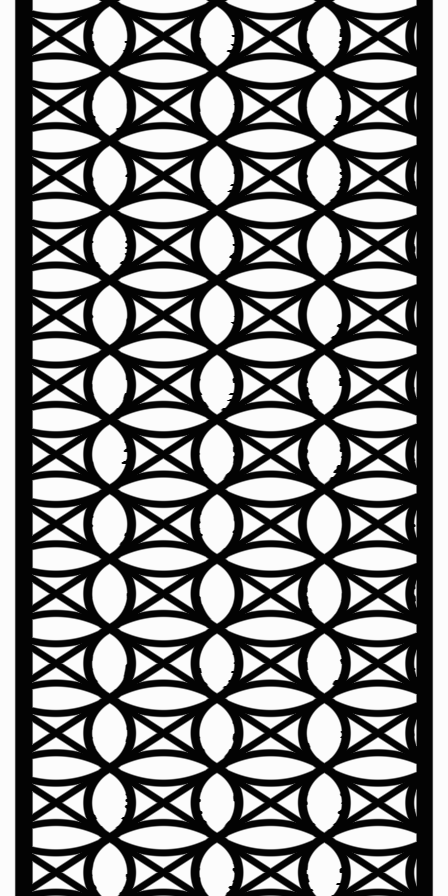
Reproduce this pattern procedurally as a Shadertoy shader.

```glsl
// Black lattice of interlaced arcs and crossed diagonals between two side bars.

// Lengths are fractions of the canvas width.
const vec3 INK = vec3(0.01);
const vec3 PAPER = vec3(0.99);
const vec2 PITCH = vec2(0.2396, 0.15555);   // spacing of the lattice nodes
const vec2 NODE = vec2(0.2448, 0.1302);     // position of one node
const float TALL_SAG = 0.0490;              // half width of the upright lens
const float WIDE_SAG = 0.0339;              // half height of the flat lens
const float TALL_LINE = 0.0099;             // half line widths
const float WIDE_LINE = 0.0078;
const float CROSS_LINE = 0.0077;
const vec2 LEFT_BAR = vec2(0.0339, 0.0729);
const vec2 RIGHT_BAR = vec2(0.9297, 0.9661);
const float FRAY_LENGTH = 0.010;
const float FRAY_ROWS = 150.0;              // fray rows per canvas width

float hash(vec2 p) {
    p = fract(p * vec2(0.1031, 0.1137));
    p += dot(p, p.yx + 33.33);
    return fract((p.x + p.y) * p.x * 17.0);
}

// Smooth noise along y, independent for each seed.
float rowNoise(float y, float seed) {
    float row = floor(y);
    float t = smoothstep(0.0, 1.0, y - row);
    return mix(hash(vec2(row, seed)), hash(vec2(row + 1.0, seed)), t);
}

// Signed distance to a lens with its tips at u.y = +-halfLength.
float lens(vec2 u, float halfLength, float sag) {
    float radius = (halfLength * halfLength + sag * sag) / (2.0 * sag);
    return length(vec2(abs(u.x) + radius - sag, u.y)) - radius;
}

// Ragged growth on the inner edge of the upright lenses.
float fray(vec2 p) {
    vec2 cell = (p - NODE) / PITCH + vec2(0.5, 0.0);
    vec2 id = floor(cell);
    vec2 f = cell - id - 0.5;
    float side = step(0.0, f.x);
    float seed = id.x * 7.0 + side * 3.0 + 61.0;
    float patchy = smoothstep(0.34, 0.08, abs(f.y + 0.12));
    float amount = mix(0.35, 1.0, side) * hash(id + vec2(side * 9.0 + 20.0, 40.0));
    return FRAY_LENGTH * amount * patchy
         * smoothstep(0.55, 0.95, rowNoise(p.y * FRAY_ROWS, seed));
}

// Signed distance to the lattice lines.
float lattice(vec2 p) {
    vec2 halfPitch = 0.5 * PITCH;
    vec2 q = abs(mod(p - NODE, PITCH) - halfPitch);
    float tall = lens(vec2(q.x - halfPitch.x, q.y), halfPitch.y, TALL_SAG);
    float wide = lens(vec2(q.y - halfPitch.y, q.x), halfPitch.x, WIDE_SAG);
    vec2 along = normalize(PITCH);
    float diagonal = abs(q.x * along.y - q.y * along.x);

    float tallLine = TALL_LINE + (tall < 0.0 ? fray(p) : 0.0);
    float d = abs(tall) - tallLine;
    d = min(d, abs(wide) - WIDE_LINE);
    return min(d, diagonal - CROSS_LINE);
}

float bar(float x, vec2 span) {
    return max(span.x - x, x - span.y);
}

void mainImage(out vec4 fragColor, in vec2 fragCoord) {
    vec2 p = fragCoord / iResolution.x;
    float pixel = 1.0 / iResolution.x;

    // Lattice cropped by the side bars
    float panel = bar(p.x, vec2(LEFT_BAR.x, RIGHT_BAR.y));
    float d = max(lattice(p), panel);
    d = min(d, min(bar(p.x, LEFT_BAR), bar(p.x, RIGHT_BAR)));

    vec3 color = mix(INK, PAPER, smoothstep(-pixel, pixel, d));
    fragColor = vec4(color, 1.0);
}
```
